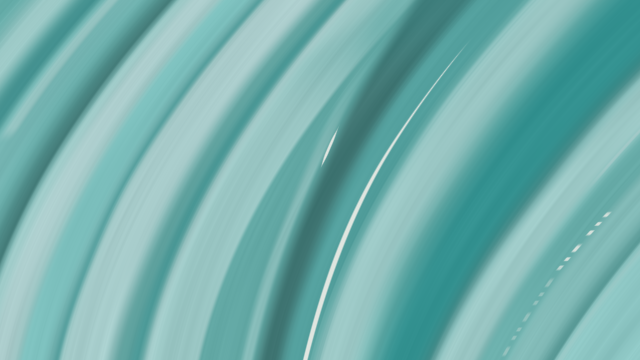
This background is drawn by a Shadertoy shader. Its source:

```glsl
// Sweeping curved brush strokes in teal, pale aqua and dark green-grey.

const vec3 PALE   = vec3(0.68, 0.80, 0.80);
const vec3 LIGHT  = vec3(0.61, 0.785, 0.775);
const vec3 AQUA   = vec3(0.49, 0.755, 0.745);
const vec3 MID    = vec3(0.39, 0.67, 0.655);
const vec3 TEAL   = vec3(0.27, 0.59, 0.585);
const vec3 DEEP   = vec3(0.20, 0.57, 0.565);
const vec3 SHADOW = vec3(0.25, 0.46, 0.45);
const vec3 WHITE  = vec3(0.88, 0.90, 0.88);

float hash(vec2 p) {
    p = fract(p * vec2(0.1031, 0.1137));
    p += dot(p, p.yx + 33.33);
    return fract((p.x + p.y) * p.x * 7.31);
}

float noise(vec2 p) {
    vec2 i = floor(p), f = fract(p);
    f = f * f * (3.0 - 2.0 * f);
    return mix(mix(hash(i), hash(i + vec2(1, 0)), f.x),
               mix(hash(i + vec2(0, 1)), hash(i + vec2(1, 1)), f.x), f.y);
}

// Across-stroke coordinate: where the curve through p meets the bottom edge.
float strokeCoord(vec2 p) {
    float w = p.x - p.y * (0.22 + 0.34 * p.y);
    return w > 0.8 ? 0.8 + (w - 0.8) / (1.0 + 0.55 * p.y) : w;
}

// Coverage between two edges, each with its own softness.
float band(float u, float left, float right, float softL, float softR) {
    return smoothstep(left - softL, left + softL, u)
         * (1.0 - smoothstep(right - softR, right + softR, u));
}

void mainImage(out vec4 fragColor, in vec2 fragCoord) {
    vec2 p = fragCoord / iResolution.y;
    float h = p.y, px = 1.0 / iResolution.y;
    float s = strokeCoord(p);

    // Bristle grain: fine across the stroke, long along it
    float grain = 0.0, amp = 0.5, freq = 28.0;
    for (int i = 0; i < 4; i++) {
        grain += amp * (noise(vec2(s * freq + 60.0, h * 2.5 + float(i) * 17.0)) - 0.5);
        amp *= 0.68;
        freq *= 2.1;
    }
    float u = s + 0.010 * (noise(vec2(s * 9.0 + 20.0, h * 4.0)) - 0.5) + 0.006 * grain;

    // Upper left strokes
    vec3 col = mix(MID, LIGHT, band(u, -0.47, -0.36, 0.05, 0.04));
    col = mix(col, TEAL * 0.95, band(u, -0.34, -0.285, 0.04, 0.02));
    col = mix(col, AQUA * 0.95, band(u, -0.275, -0.17, 0.015, 0.05));
    col = mix(col, LIGHT, 0.85 * band(u, -0.262, -0.232, 0.009, 0.009) * smoothstep(0.60, 0.65, h));
    col = mix(col, SHADOW, 0.9 * band(u, -0.125, -0.075, 0.05, 0.015));

    // Left strokes
    col = mix(col, LIGHT, smoothstep(-0.09, -0.055, u));
    col = mix(col, PALE, 0.8 * band(u, -0.035, 0.035, 0.02, 0.03));
    col = mix(col, AQUA, band(u, 0.055, 0.14, 0.018, 0.02));
    col = mix(col, TEAL, 0.85 * band(u, 0.143, 0.168, 0.024, 0.012));
    col = mix(col, mix(LIGHT, PALE, 0.4 + 0.4 * h), smoothstep(0.158, 0.195, u));
    col = mix(col, MID * 0.94, band(u, 0.315, 0.40, 0.03, 0.02));
    col = mix(col, TEAL, 0.75 * band(u, 0.365, 0.393, 0.018, 0.015));
    col = mix(col, LIGHT, smoothstep(0.395, 0.44, u));
    float blot = noise(vec2(u * 7.0 + 3.0, h * 5.0));
    col = mix(col, MID, 0.7 * smoothstep(0.65, 0.95, h) * smoothstep(0.42, 0.55, u + 0.12 * (blot - 0.5)));

    // Central dark stroke, widening upward
    float darkLeft = 0.705 - 0.12 * h * h;
    col = mix(col, MID * 0.98, smoothstep(-0.008, 0.008, u - 0.555 - 0.04 * h * h));
    col = mix(col, LIGHT, 0.65 * band(u, darkLeft - 0.035, darkLeft - 0.006, 0.012, 0.008)
                              * (1.0 - smoothstep(0.5, 0.9, h)));
    vec3 dark = mix(SHADOW, TEAL * 0.93, 0.45 * smoothstep(0.7, 1.0, h));
    col = mix(col, dark, smoothstep(darkLeft - 0.012, darkLeft + 0.035, u));
    col = mix(col, mix(TEAL, MID, 0.45), smoothstep(-0.035, 0.025, u - 0.79 + 0.035 * h));

    // Broad pale stroke and deep teal stroke
    col = mix(col, LIGHT, smoothstep(0.845, 0.91, u + 0.03 * grain));
    col = mix(col, MID, 0.6 * band(u, 0.862, 0.876, 0.006, 0.007));
    col = mix(col, MID, smoothstep(0.96, 1.04, u + 0.02 * h));
    col = mix(col, DEEP, smoothstep(1.01, 1.10, u + 0.04 * h));
    col = mix(col, SHADOW, 0.6 * band(u, 1.185, 1.23, 0.035, 0.02));

    // Lower right strokes
    col = mix(col, LIGHT, smoothstep(1.185, 1.245, u));
    col = mix(col, MID, 0.9 * smoothstep(1.30, 1.345, u));
    col = mix(col, mix(LIGHT, MID, 0.45), smoothstep(1.39, 1.425, u));
    col = mix(col, SHADOW * 1.25, 0.85 * band(u, 1.505, 1.535, 0.03, 0.008));
    col = mix(col, mix(AQUA, LIGHT, 0.45), smoothstep(1.53, 1.545, u));
    col = mix(col, LIGHT, 0.7 * band(u, 1.545, 1.56, 0.006, 0.012));

    // Bristle shading
    col += 0.075 * grain * (0.5 + col.r);

    // Long white highlight, tapering upward
    float lineDist = abs(s - 0.848 + 0.02 * smoothstep(0.0, 0.6, h));
    float lineWidth = 0.0055 * (1.0 - smoothstep(0.25, 0.9, h)) + 0.0006;
    float line = 1.0 - smoothstep(lineWidth - px, lineWidth + px, lineDist);
    col = mix(col, WHITE, line * (1.0 - smoothstep(0.80, 0.90, h)));

    // Short glint beside the dark stroke
    float glintWidth = 0.004 * band(h, 0.55, 0.63, 0.025, 0.03);
    float glint = 1.0 - smoothstep(glintWidth - px, glintWidth + px, abs(s - 0.674 + 0.19 * (h - 0.55)));
    col = mix(col, WHITE, glint * band(h, 0.54, 0.64, 0.01, 0.02));

    // Dashed highlight and a faint companion line
    float dash = smoothstep(0.15, 0.4, abs(fract(h * 31.0 + 0.6 * noise(vec2(h * 20.0, 4.0))) - 0.5));
    float dashes = 1.0 - smoothstep(0.002, 0.002 + 2.0 * px, abs(s - 1.393 - 0.09 * max(h - 0.25, 0.0)));
    col = mix(col, WHITE, dashes * dash * mix(0.35, 0.9, band(h, 0.25, 0.41, 0.03, 0.01))
                              * (1.0 - smoothstep(0.41, 0.43, h)));
    float faint = 1.0 - smoothstep(0.001, 0.001 + 2.0 * px, abs(s - 1.318));
    col = mix(col, PALE, 0.6 * faint * smoothstep(0.45, 0.55, h));

    fragColor = vec4(clamp(col, 0.0, 1.0), 1.0);
}
```
